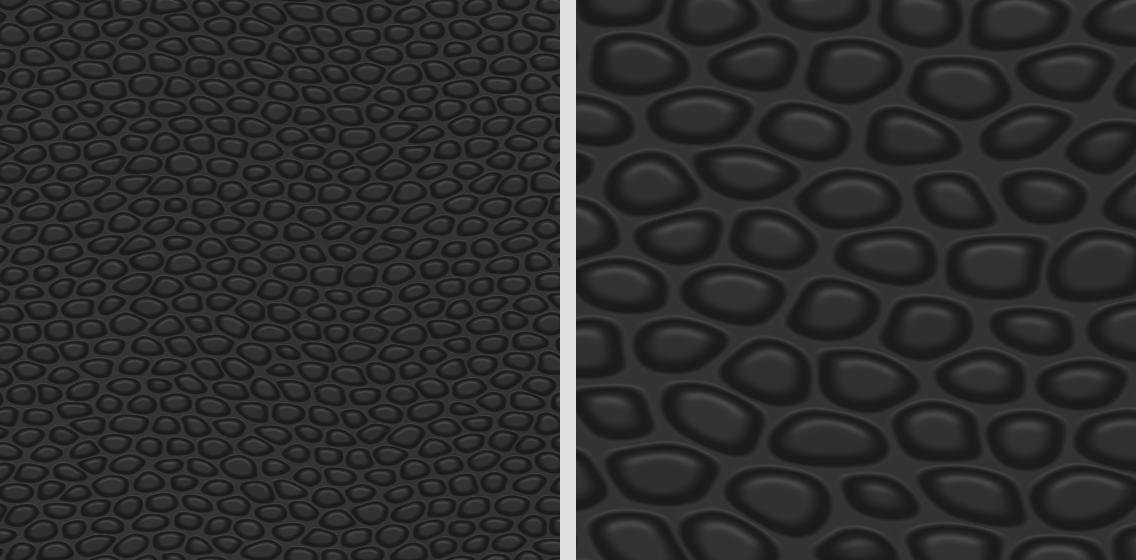
Left: the whole. Right: its middle third, enlarged.
A three.js fragment shader for this texture:

```glsl
varying vec2 vUv;

vec2 hash2(vec2 cell) {
  vec2 q = vec2(dot(cell, vec2(127.1, 311.7)), dot(cell, vec2(269.5, 183.3)));
  return fract(sin(q) * 43758.5453);
}

float gauss(float x, float width) {
  return exp(-x * x / (width * width));
}

// Jittered seed of a pebble; every second row is shifted by half a cell.
vec2 seedAt(vec2 cell) {
  vec2 jitter = (hash2(cell) - 0.5) * vec2(0.46, 0.52);
  return cell + 0.5 + vec2(0.5 * mod(cell.y, 2.0), 0.0) + jitter;
}

vec2 neighbourCell(vec2 p, float column, float row) {
  float y = floor(p.y) + row;
  return vec2(floor(p.x - 0.5 * mod(y, 2.0)) + column, y);
}

void main() {
  // Wide, flat cells with gently wavering rows and outlines
  vec2 p = vUv * vec2(16.0, 28.0) + 40.0;
  p += 0.3 * sin(p.yx * vec2(0.37, 0.61) + vec2(1.0, 2.5));
  p += 0.025 * sin(p.yx * vec2(6.3, 5.1) + p * 1.7);

  // Nearest seed
  vec2 home = vec2(0.0);
  vec2 toSeed = vec2(8.0);
  for (int j = -2; j <= 2; j++) {
    for (int i = -2; i <= 2; i++) {
      vec2 cell = neighbourCell(p, float(i), float(j));
      vec2 offset = seedAt(cell) - p;
      if (dot(offset, offset) < dot(toSeed, toSeed)) {
        toSeed = offset;
        home = cell;
      }
    }
  }

  // Smooth distance to the cell border, and direction towards it
  float total = 0.0;
  vec2 facing = vec2(0.0);
  for (int j = -2; j <= 2; j++) {
    for (int i = -2; i <= 2; i++) {
      vec2 offset = seedAt(neighbourCell(p, float(i), float(j))) - p;
      vec2 across = offset - toSeed;
      if (dot(across, across) > 0.0001) {
        vec2 direction = normalize(across);
        float weight = exp(-9.0 * dot(0.5 * (offset + toSeed), direction));
        total += weight;
        facing += weight * direction;
      }
    }
  }
  facing /= total;
  vec2 variety = hash2(home + 17.0);
  float height = -log(total) / 9.0 - 0.01 - 0.06 * pow(variety.x, 4.0);

  // Flat ground with a fine lit lip along the upper edges
  float ground = 0.2 + 0.004 * sin(vUv.x * 5.0 + 3.0 * vUv.y);
  float lip = gauss(height + 0.022, 0.02);
  ground += lip * (0.005 + 0.045 * smoothstep(0.2, 0.8, facing.y));

  // Broad dark flanks rising to a soft dome, lit from above
  float dome = smoothstep(0.075, 0.23, height + 0.045 * facing.y);
  float pebble = mix(0.105, 0.185 + 0.015 * variety.y, dome);
  pebble += 0.085 * gauss(height - 0.175, 0.045) * smoothstep(0.1, 0.65, facing.y);

  float tone = mix(ground, pebble, smoothstep(-0.02, 0.05, height));
  gl_FragColor = vec4(vec3(tone), 1.0);
}
```
